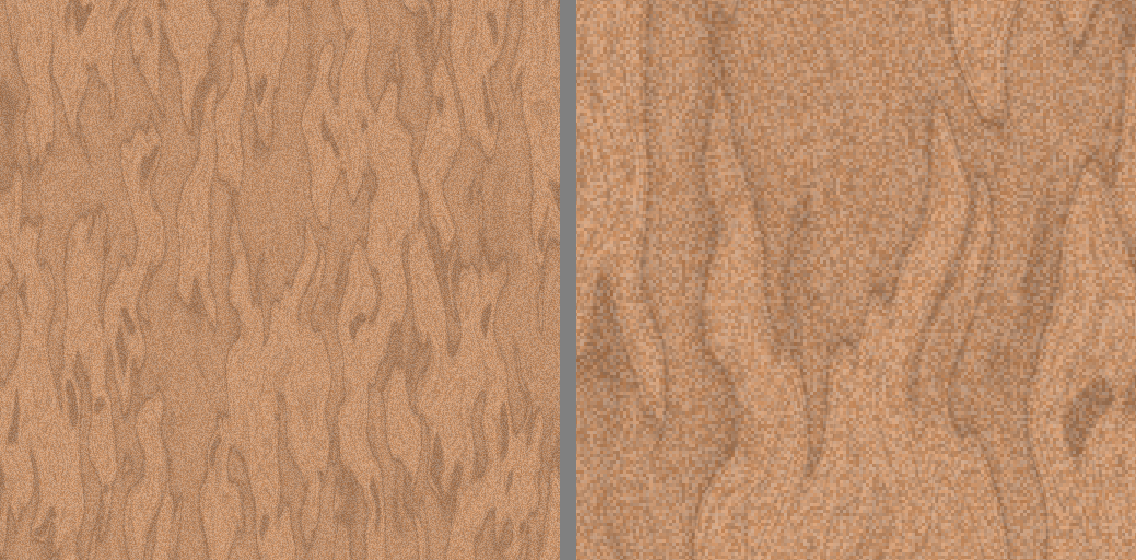
Left, the full canvas; right, a detail of the centre.
Reproduce this texture procedurally as a WebGL 1 fragment shader.

```glsl
precision highp float;
// Weathered wood bark: tall stretched cells with contour rings, dark pointed
// channels between them and small knots, covered by fine coloured grain.
// Layered smooth cellular noise is the height field that all tones follow.
uniform vec2 u_resolution;

vec2 hash2(vec2 p) {
  vec3 q = fract(p.xyx * vec3(0.1031, 0.1030, 0.0973));
  q += dot(q, q.yzx + 33.33);
  return fract((q.xx + q.yz) * q.zy);
}

// Smooth distance to the nearest scattered cell centre, about 0 to 0.8
float cellular(vec2 p) {
  vec2 cell = floor(p);
  float sum = 0.0;
  for (int j = -1; j <= 1; j++) {
    for (int i = -1; i <= 1; i++) {
      vec2 id = cell + vec2(float(i), float(j));
      sum += exp(-9.0 * length(id + hash2(id + 50.0) - p));
    }
  }
  return -log(sum) / 9.0;
}

// Narrow band around a level of the height field
float band(float height, float level, float width) {
  float d = (height - level) / width;
  return exp(-d * d);
}

void main() {
  vec2 uv = gl_FragCoord.xy / u_resolution.y;

  // Bend the upright fibres with sines and kink them with small cells
  vec2 bent = uv;
  bent.x += 0.008 * sin(uv.y * 13.0 + 3.0 * sin(uv.x * 8.0));
  bent.x += 0.004 * sin(uv.y * 31.0 + uv.x * 23.0);
  bent.x += 0.030 * (cellular(uv * vec2(18.0, 9.0) + 3.0) - 0.35);
  bent.y += 0.100 * (cellular(uv * vec2(30.0, 8.0) + 19.0) - 0.35);

  // Height: broad cells, smaller cells, thin fibres
  float height = 0.62 * cellular(bent * vec2(17.0, 3.0) + 5.0)
               + 0.32 * cellular(bent * vec2(33.0, 7.0) + 31.0)
               + 0.08 * cellular(bent * vec2(80.0, 9.0) + 11.0);

  // Channels have a dark rim and a paler ridge inside
  float channel = smoothstep(0.39, 0.45, height);
  float rim = band(height, 0.435, 0.022);
  float ridge = smoothstep(0.46, 0.54, height);
  float spot = cellular(bent * vec2(13.0, 6.0) + 71.0) + 0.4 * (height - 0.33);
  float knot = smoothstep(0.15, 0.06, spot);

  // Contour rings on the light wood: thin dark lines on soft steps
  float ring = pow(0.5 + 0.5 * sin(height * 85.0), 3.0);
  float glow = 0.5 + 0.5 * sin(height * 42.0 + 1.0);

  vec3 lightWood = vec3(0.790, 0.595, 0.448);
  vec3 darkWood = vec3(0.615, 0.455, 0.340);
  float shade = 0.50 * channel + 0.36 * rim - 0.32 * ridge;
  shade += (1.0 - channel) * (0.36 * ring - 0.06 * glow);
  shade += ridge * 0.22 * ring;
  shade = max(shade, 0.82 * knot);
  vec3 color = mix(lightWood, darkWood, clamp(shade, -0.1, 1.05));

  // Fine grain: brightness, and a drift from orange to grey
  vec2 grain = hash2(floor(uv * 512.0) + 7.0) - 0.5;
  color += grain.x * vec3(0.125, 0.150, 0.170);
  color += grain.y * vec3(0.060, -0.015, -0.075);

  gl_FragColor = vec4(color, 1.0);
}
```
